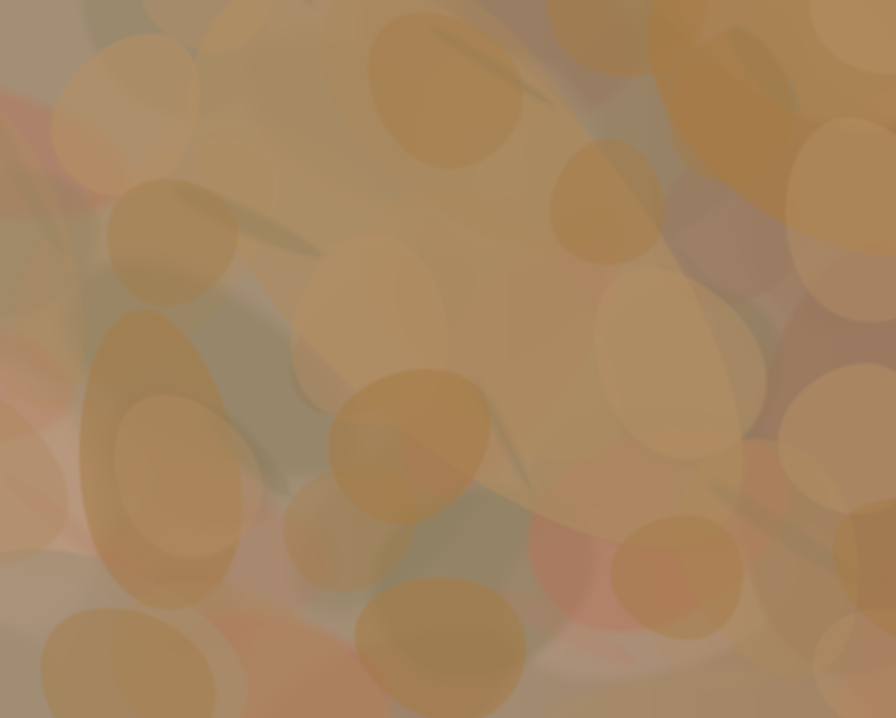
Reproduce this background procedurally as a Shadertoy shader.

```glsl
const vec3 TAUPE = vec3(0.64, 0.56, 0.46);
const vec3 TAN = vec3(0.68, 0.55, 0.38);
const vec3 OCHRE = vec3(0.65, 0.48, 0.27);
const vec3 OLIVE = vec3(0.53, 0.48, 0.35);
const vec3 BROWN = vec3(0.60, 0.46, 0.36);
const vec3 ROSE = vec3(0.72, 0.45, 0.35);
const vec3 PINK = vec3(0.79, 0.64, 0.57);

const int WASH_COUNT = 34;
const int STROKE_COUNT = 7;
const int DAB_COUNT = 20;
const int SLIVER_COUNT = 12;
const float CRISP = 0.004;      // edge width, in canvas heights
const float DIAGONAL = -0.82;   // main stroke direction, in radians

float hash(float n) {
    return fract(sin(n * 127.1) * 43758.5);
}

// Evenly spread, slightly jittered position on the canvas
vec2 scatter(float i, float seed, float aspect) {
    vec2 spread = fract(i * vec2(0.7549, 0.5698) + vec2(hash(seed), hash(seed + 0.5)));
    vec2 jitter = vec2(hash(i + seed * 3.1), hash(i + seed * 5.7)) - 0.5;
    return (spread * 1.1 - 0.05 + jitter * 0.1) * vec2(aspect, 1.0);
}

vec3 washColour(float h) {
    if (h < 0.24) return OLIVE;
    if (h < 0.44) return BROWN;
    if (h < 0.62) return ROSE;
    if (h < 0.80) return TAUPE;
    if (h < 0.94) return TAN;
    return PINK;
}

// Translucent egg-shaped layer of paint
void paint(inout vec3 col, vec2 p, vec2 centre, vec2 radii, float angle,
           float soft, vec3 colour, float opacity) {
    float c = cos(angle), s = sin(angle);
    vec2 q = p - centre;
    q = vec2(c * q.x + s * q.y, c * q.y - s * q.x) / radii;
    q.y *= 1.0 + 0.15 * clamp(q.x, -1.0, 1.0);
    float k = length(q);
    float dist = k * (k - 1.0) / max(length(q / radii), 0.001);
    col = mix(col, colour, opacity * (1.0 - smoothstep(-soft, soft, dist)));
}

void mainImage(out vec4 fragColor, in vec2 fragCoord) {
    vec2 p = fragCoord / iResolution.y;
    float aspect = iResolution.x / iResolution.y;

    // Ground: taupe on the left, browner on the right, pink at two edges
    vec3 col = mix(TAUPE, BROWN, smoothstep(0.3, 1.1, p.x / aspect) * 0.6);
    paint(col, p, vec2(0.0, 0.32), vec2(0.14, 0.2), 0.4, 0.03, PINK, 0.6);
    paint(col, p, vec2(aspect, 1.0), vec2(0.2, 0.15), DIAGONAL, 0.02, PINK, 0.6);

    // Soft washes in muted colours
    for (int n = 0; n < WASH_COUNT; n++) {
        float i = float(n) + 1.0;
        vec2 radii = vec2(mix(0.10, 0.24, hash(i + 0.1)), mix(0.08, 0.15, hash(i + 0.2)));
        float soft = mix(CRISP, 0.022, hash(i + 0.3));
        paint(col, p, scatter(i, 2.0, aspect), radii, DIAGONAL + 2.0 * hash(i + 0.4),
              soft, washColour(hash(i + 0.6)), mix(0.25, 0.5, hash(i + 0.7)));
    }

    // Large masses that set the composition
    paint(col, p, vec2(0.12, 0.08), vec2(0.23, 0.14), -0.25, CRISP, TAUPE, 0.7);
    paint(col, p, vec2(1.20, 0.36), vec2(0.30, 0.16), 1.5, CRISP * 2.0, BROWN, 0.65);
    paint(col, p, vec2(0.92, 0.27), vec2(0.19, 0.13), 0.4, CRISP * 2.0, ROSE, 0.5);
    paint(col, p, vec2(1.14, 0.87), vec2(0.27, 0.18), DIAGONAL, CRISP, OCHRE, 0.75);
    paint(col, p, vec2(0.66, 0.63), vec2(0.50, 0.24), DIAGONAL, CRISP, TAN, 0.66);
    paint(col, p, vec2(0.22, 0.36), vec2(0.21, 0.11), 1.7, CRISP, OCHRE, 0.55);

    // Broad diagonal strokes
    for (int n = 0; n < STROKE_COUNT; n++) {
        float i = float(n) + 61.0;
        vec2 radii = vec2(mix(0.16, 0.26, hash(i)), mix(0.10, 0.15, hash(i + 0.2)));
        vec3 colour = mix(TAN, OCHRE, 0.4 * hash(i + 0.4));
        paint(col, p, scatter(i, 7.0, aspect), radii, DIAGONAL + 0.9 * (hash(i + 0.6) - 0.5),
              CRISP, colour, mix(0.3, 0.5, hash(i + 0.8)));
    }

    // Thin slivers between the strokes
    for (int n = 0; n < SLIVER_COUNT; n++) {
        float i = float(n) + 101.0;
        vec2 radii = vec2(mix(0.06, 0.14, hash(i)), mix(0.008, 0.022, hash(i + 0.2)));
        vec3 colour = hash(i + 0.4) < 0.6 ? OLIVE : mix(ROSE, PINK, hash(i + 0.5));
        paint(col, p, scatter(i, 11.0, aspect), radii, DIAGONAL + 0.8 * (hash(i + 0.6) - 0.5),
              CRISP * 2.0, colour, mix(0.15, 0.4, hash(i + 0.8)));
    }

    // Round dabs, tan or ochre
    for (int n = 0; n < DAB_COUNT; n++) {
        float i = float(n) + 151.0;
        float size = mix(0.075, 0.115, hash(i));
        vec2 radii = size * vec2(mix(1.0, 1.3, hash(i + 0.2)), 1.0);
        bool isOchre = hash(i + 0.4) < 0.42;
        vec3 colour = isOchre ? OCHRE : TAN + vec3(0.03, 0.01, 0.01);
        paint(col, p, scatter(i, 17.0, aspect), radii, 3.14 * hash(i + 0.6),
              CRISP, colour, mix(0.35, 0.6, hash(i + 0.8)));
    }

    fragColor = vec4(col, 1.0);
}
```
